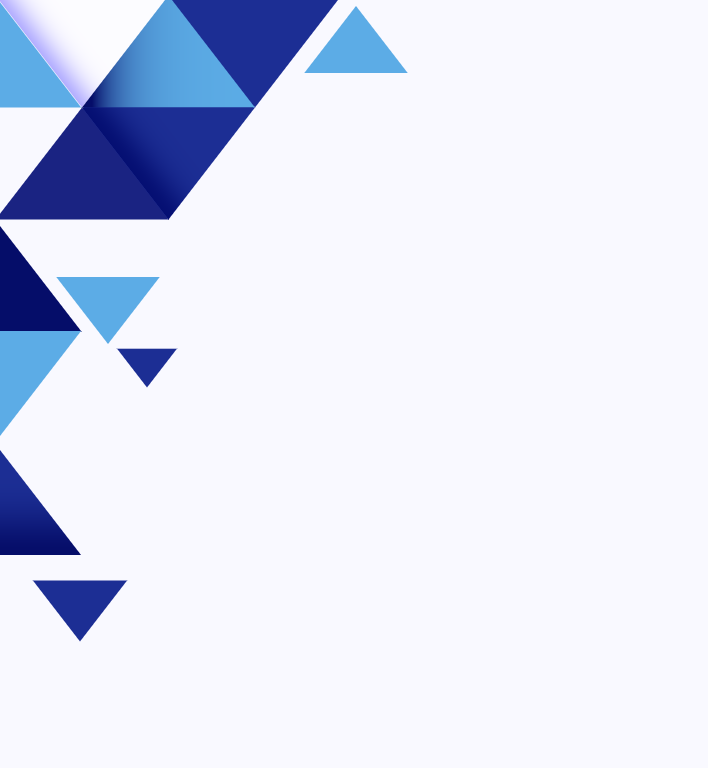
A Shadertoy shader for this background:

```glsl
// Flat blue triangles clustered at the upper left of a pale page.
// Every triangle shares one slope, so one signed distance function draws
// them all; soft folds come from fades measured off an edge.

const float SLOPE = 0.772;      // half width over height
const float SIDE_COS = 0.7916;  // turns horizontal gaps into distances

const vec3 PAPER = vec3(0.978, 0.975, 1.0);
const vec3 SKY = vec3(0.36, 0.675, 0.9);
const vec3 BLUE = vec3(0.11, 0.18, 0.58);
const vec3 INDIGO = vec3(0.10, 0.137, 0.51);
const vec3 NAVY = vec3(0.02, 0.05, 0.41);
const vec3 LAVENDER = vec3(0.70, 0.68, 1.0);

// Signed distance to a triangle with a level base; negative height points down.
float triangle(vec2 p, vec2 apex, float height) {
    vec2 d = p - apex;
    float along = d.y * sign(height);
    return max((abs(d.x) - SLOPE * along) * SIDE_COS, along - abs(height));
}

// Distance to the right of a falling edge that passes through a point.
float foldDistance(vec2 p, vec2 corner) {
    vec2 d = p - corner;
    return max((d.x - SLOPE * d.y) * SIDE_COS, 0.0);
}

void paint(inout vec3 col, vec3 ink, float dist) {
    float pixel = 7.68 / iResolution.y;
    col = mix(col, ink, clamp(0.5 - dist / pixel, 0.0, 1.0));
}

void mainImage(out vec4 fragColor, in vec2 fragCoord) {
    // The canvas is 7.68 units high, measured from its top left corner.
    vec2 p = vec2(fragCoord.x, iResolution.y - fragCoord.y) * 7.68 / iResolution.y;
    vec3 col = PAPER;
    float fold = foldDistance(p, vec2(0.82, 1.075));

    // Top left corner: pale fold beside a sky triangle
    vec3 pale = mix(vec3(0.99, 0.988, 1.0), LAVENDER, exp(-fold * fold / 0.05 - fold * 2.5));
    paint(col, pale, triangle(p, vec2(0.82, 1.075), -1.12));
    paint(col, SKY, triangle(p, vec2(-0.01, 0.01), 1.065));

    // Slanted band, with a backing that closes its inner seams
    vec2 b = p - vec2(1.685, 1.075);
    paint(col, BLUE, max((abs(b.x + SLOPE * b.y) - 0.85) * SIDE_COS, b.y - 1.11));
    paint(col, BLUE, triangle(p, vec2(2.55, 1.075), -1.12));
    float shade = exp(-max(p.x - 0.92, 0.0) / 0.29);
    paint(col, mix(SKY, NAVY, shade), triangle(p, vec2(1.685, -0.045), 1.12));
    float crease = exp(-fold * fold / 0.07);
    paint(col, mix(BLUE, vec3(0.02, 0.06, 0.45), crease), triangle(p, vec2(1.685, 2.195), -1.12));
    paint(col, INDIGO, triangle(p, vec2(0.82, 1.075), 1.12));

    // Left border
    paint(col, NAVY, triangle(p, vec2(0.0, 2.26), 1.055));
    paint(col, SKY, triangle(p, vec2(0.0, 4.36), -1.05));
    vec3 dusk = mix(BLUE, NAVY, pow(smoothstep(4.6, 5.56, p.y), 2.0));
    paint(col, dusk, triangle(p, vec2(0.0, 4.5), 1.05));

    // Loose triangles
    paint(col, SKY, triangle(p, vec2(3.56, 0.06), 0.67));
    paint(col, SKY, triangle(p, vec2(1.08, 3.44), -0.67));
    paint(col, BLUE, triangle(p, vec2(1.47, 3.875), -0.388));
    paint(col, BLUE, triangle(p, vec2(0.8, 6.415), -0.61));

    fragColor = vec4(col, 1.0);
}
```
